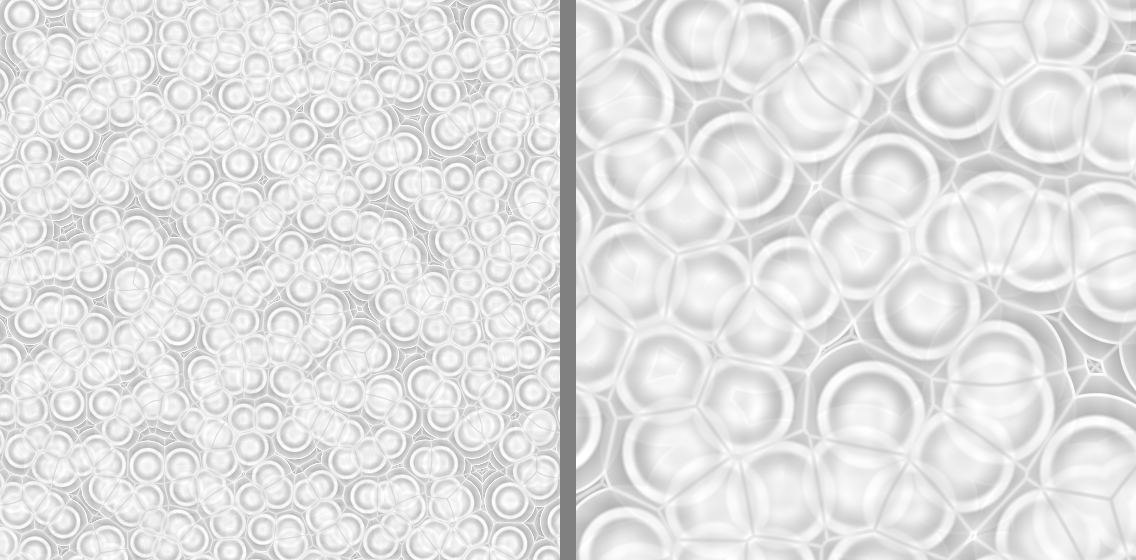
Left: the whole. Right: its middle third, enlarged.
Reproduce this texture procedurally as a WebGL 2 fragment shader.

```glsl
#version 300 es
precision highp float;
// Pale clusters of ringed bubbles. Scattered points give a nearest-distance
// field whose profile is a soft core, a white halo and stacked outer terraces;
// the second-nearest distance sets the contrast and the seams between cells.

uniform vec2 u_resolution;
out vec4 fragColor;

vec3 hash3(ivec2 cell) {
  uvec3 h = uvec3(uvec2(cell + 4096), 77u) * 1664525u + 1013904223u;
  h.x += h.y * h.z; h.y += h.z * h.x; h.z += h.x * h.y;
  h ^= h >> 16u;
  h.x += h.y * h.z; h.y += h.z * h.x; h.z += h.x * h.y;
  return vec3(h >> 8u) / 16777216.0;
}

float valueNoise(vec2 p) {
  ivec2 i = ivec2(floor(p));
  vec2 f = smoothstep(0.0, 1.0, fract(p));
  float low = mix(hash3(i).x, hash3(i + ivec2(1, 0)).x, f.x);
  float high = mix(hash3(i + ivec2(0, 1)).x, hash3(i + ivec2(1, 1)).x, f.x);
  return mix(low, high, f.y);
}

// Darkness of the terraces outside a bubble: sharp inner edge, fading outward
// and closed by a thin white line.
float terraces(float r) {
  float crowding = max(r - 1.1, 0.0);
  float f = fract((r - 0.67) / 0.26 + 4.0 * crowding * crowding);
  float fade = mix(1.0, 0.4, f) * (1.0 - smoothstep(0.76, 0.87, f));
  return fade + smoothstep(0.93, 1.0, f);
}

// Darkness across one bubble, by distance from its centre.
float bubbleProfile(float r) {
  float core = 0.16 * (1.0 - smoothstep(0.0, 0.24, r));
  float rim = 0.85 * smoothstep(0.18, 0.46, r) * (1.0 - smoothstep(0.46, 0.55, r));
  float outside = r < 0.67 ? smoothstep(0.61, 0.67, r) : terraces(r);
  return core + rim + outside;
}

void main() {
  vec2 uv = gl_FragCoord.xy / u_resolution.y;
  vec2 p = uv * 21.0;
  ivec2 home = ivec2(floor(p));

  // Nearest and second-nearest points, with slightly varied bubble sizes.
  float d1 = 4.0, d2 = 4.0;
  vec2 v1 = vec2(4.0), v2 = vec2(-4.0);
  for (int y = -2; y <= 2; y++) {
    for (int x = -2; x <= 2; x++) {
      ivec2 cell = home + ivec2(x, y);
      vec3 h = hash3(cell);
      if (h.z < 0.15) continue;
      vec2 v = vec2(cell) + h.xy - p;
      float d = length(v) + 0.16 * (h.z - 0.575);
      if (d < d1) {
        d2 = d1; v2 = v1;
        d1 = d; v1 = v;
      } else if (d < d2) {
        d2 = d; v2 = v;
      }
    }
  }
  float r = max(d1, 0.0);

  // Crowded bubbles are pale, open sides are strongly shaded.
  float contrast = mix(0.3, 1.0, smoothstep(0.45, 1.1, d2));
  float tone = 0.985 - 0.25 * contrast * bubbleProfile(r);

  // Ghost rings of the neighbour showing through.
  tone -= 0.05 * bubbleProfile(max(d2, 0.0)) * (1.0 - smoothstep(0.6, 1.3, d2));

  // Thin seams: grey inside clusters, light across the terraces.
  vec2 slope = v2 / max(length(v2), 0.001) - v1 / max(length(v1), 0.001);
  float seamDistance = (d2 - d1) / max(length(slope), 0.25);
  float seam = 1.0 - smoothstep(0.0, 0.045, seamDistance);
  float seamTone = mix(0.8, 0.96, smoothstep(0.5, 0.72, r));
  tone = mix(tone, seamTone, 0.65 * seam);

  // Faint woven streaks.
  float streaks = valueNoise(uv * vec2(150.0, 24.0)) + valueNoise(uv * vec2(24.0, 150.0) + 31.0);
  tone += 0.035 * (streaks - 1.0);

  fragColor = vec4(vec3(clamp(tone, 0.0, 1.0)), 1.0);
}
```
